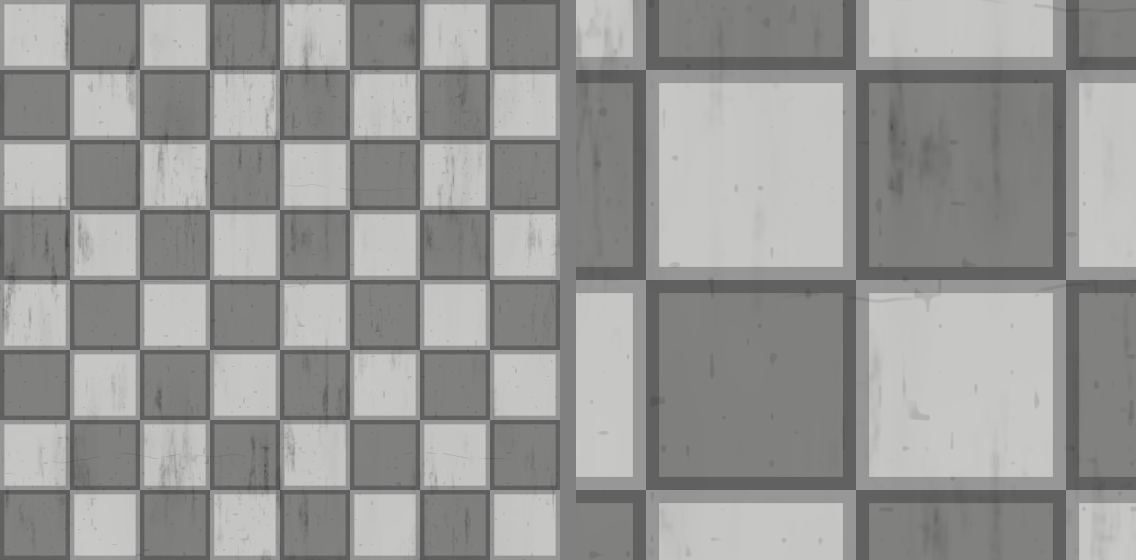
Left, the full canvas; right, a detail of the centre.
A WebGL 2 fragment shader for this pattern:

```glsl
#version 300 es
precision highp float;

uniform vec2 u_resolution;
out vec4 fragColor;

// Integer hash, 0 to 1
float hash(vec2 cell, uint seed) {
    uvec2 q = uvec2(cell);
    uint h = q.x * 1597334677u ^ q.y * 3812015801u ^ seed * 2798796415u;
    h = (h ^ (h >> 16)) * 2146121005u;
    h = (h ^ (h >> 15)) * 2221713035u;
    h ^= h >> 16;
    return float(h >> 8) / 16777216.0;
}

// Value noise that wraps after a whole number of lattice cells
float noise(vec2 uv, vec2 period, uint seed) {
    vec2 p = uv * period;
    vec2 i = floor(p);
    vec2 f = fract(p);
    f = f * f * (3.0 - 2.0 * f);
    vec2 a = mod(i, period);
    vec2 b = mod(i + 1.0, period);
    return mix(mix(hash(a, seed), hash(vec2(b.x, a.y), seed), f.x),
               mix(hash(vec2(a.x, b.y), seed), hash(b, seed), f.x), f.y);
}

float fbm(vec2 uv, vec2 period, uint seed) {
    float sum = 0.0;
    float weight = 0.5;
    for (uint k = 0u; k < 4u; k++) {
        sum += weight * noise(uv, period, seed + k);
        period *= 2.0;
        weight *= 0.5;
    }
    return sum / 0.9375;
}

// Faint, broken, nearly horizontal cracks
float cracks(vec2 uv) {
    float sum = 0.0;
    for (uint k = 0u; k < 5u; k++) {
        float height = hash(vec2(3.0, 7.0), 40u + k);
        float bend = 0.03 * (fbm(vec2(uv.x, 0.5), vec2(9.0, 1.0), 50u + 5u * k) - 0.5);
        float gap = abs(fract(uv.y - height - bend + 0.5) - 0.5);
        float reach = smoothstep(0.55, 0.75, noise(vec2(uv.x, 0.5), vec2(5.0, 1.0), 80u + k));
        float broken = smoothstep(0.3, 0.6, noise(uv, vec2(70.0, 20.0), 90u + k));
        sum += reach * broken * (1.0 - smoothstep(0.0003, 0.0016, gap));
    }
    return min(sum, 1.0);
}

// Amount of darkening from dirt
float grime(vec2 uv) {
    float patches = smoothstep(0.42, 0.72, fbm(uv, vec2(9.0, 7.0), 1u));
    float grain = noise(uv, vec2(230.0, 190.0), 6u);
    float streaks = smoothstep(0.55, 0.85, fbm(uv, vec2(84.0, 14.0), 10u));
    float wash = smoothstep(0.45, 0.8, fbm(uv, vec2(36.0, 5.0), 16u));
    float specks = smoothstep(0.75, 0.92, noise(uv, vec2(190.0, 130.0), 22u));
    float rareSpecks = smoothstep(0.91, 0.97, noise(uv, vec2(140.0, 110.0), 24u));
    return patches * (0.22 * streaks * (0.4 + grain) + 0.10 * specks * grain)
         + 0.045 * wash * (0.3 + patches) + 0.10 * rareSpecks + 0.09 * cracks(uv);
}

void main() {
    vec2 uv = gl_FragCoord.xy / u_resolution;
    vec2 board = uv * 8.0;
    vec2 pixel = 8.0 / u_resolution;

    // Alternating squares with smoothed sides
    vec2 edge = 0.5 - abs(fract(board) - 0.5);
    vec2 side = (1.0 - 2.0 * mod(floor(board), 2.0)) * clamp(2.0 * edge / pixel, 0.0, 1.0);
    float light = 0.5 - 0.5 * side.x * side.y;

    // Inset face within each border
    vec2 inset = clamp((edge - 0.0625) / pixel + 0.5, 0.0, 1.0);
    float face = inset.x * inset.y;

    vec3 lightTile = mix(vec3(0.59), vec3(0.775, 0.775, 0.77), face);
    vec3 darkTile = mix(vec3(0.38), vec3(0.503, 0.503, 0.497), face);
    vec3 color = mix(darkTile, lightTile, light);

    // Soft tonal drift and dirt
    color *= 1.0 + 0.03 * (fbm(uv, vec2(6.0, 5.0), 30u) - 0.5);
    color *= 1.0 - grime(uv);

    fragColor = vec4(color, 1.0);
}
```
